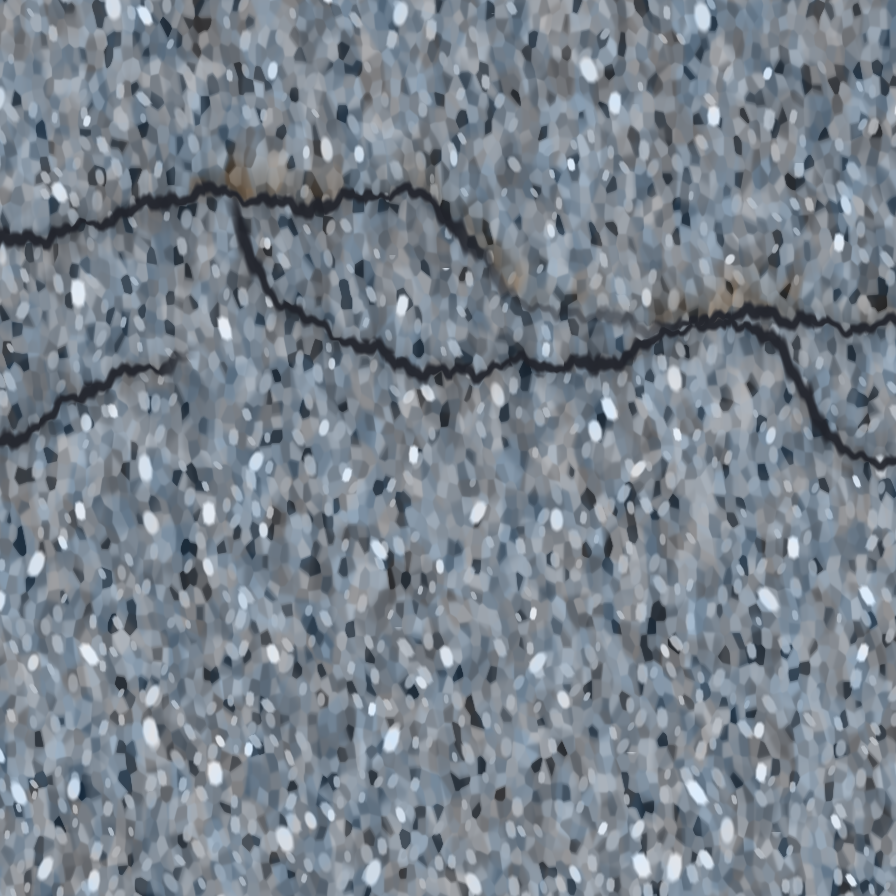
A WebGL 1 fragment shader for this texture:

```glsl
precision highp float;
// Weathered asphalt: soft, upright blue-grey grains with scattered pale chips,
// split by jagged dark cracks with a brown stain along the upper one.
// Grains are blended cellular noise; cracks are curves roughened by sines.
uniform vec2 u_resolution;

const vec2 FINE_CELLS = vec2(98.0, 58.0);    // cells across the canvas
const vec2 COARSE_CELLS = vec2(46.0, 27.0);
const vec2 PALE_CELLS = vec2(50.0, 34.0);
const vec2 BRIGHT_CELLS = vec2(30.0, 20.0);
const vec2 PALE_SIZE = vec2(0.0046, 0.0085); // half sizes of the chips
const vec2 BRIGHT_SIZE = vec2(0.0062, 0.0112);
const float PALE_SHARE = 0.42;               // cells that hold a chip
const float BRIGHT_SHARE = 0.17;
const float BASE_TONE = 0.52;
const float FINE_CONTRAST = 0.25;
const float COARSE_CONTRAST = 0.15;
const float GRAIN_BLEND = 11.0;              // higher is sharper
const vec3 COOL_TINT = vec3(-0.04, 0.0, 0.042);
const vec3 WARM_SHIFT = vec3(0.035, 0.0, -0.03);
const vec3 STAIN_SHIFT = vec3(-0.01, -0.065, -0.13);
const vec3 CRACK_COLOR = vec3(0.13, 0.14, 0.17);
const float CRACK_WIDTH = 0.0048;

vec3 hash3(vec2 cell) {
  vec3 q = fract(cell.xyx * vec3(0.1031, 0.1030, 0.0973));
  q += dot(q, q.yxz + 33.33);
  return fract((q.xxy + q.yzz) * q.zyx);
}

// Blended cellular noise: x is tone, y is warmth, both around zero.
vec2 grains(vec2 p, vec2 cells, float seed) {
  vec2 g = p * cells;
  vec2 id = floor(g);
  vec2 sum = vec2(0.0);
  float total = 0.0;
  for (int j = -1; j <= 1; j++) {
    for (int i = -1; i <= 1; i++) {
      vec2 cell = id + vec2(float(i), float(j));
      vec3 place = hash3(cell + seed);
      vec3 look = hash3(cell + seed + 57.3);
      vec2 d = cell + 0.1 + 0.8 * place.xy - g;
      float weight = exp(-GRAIN_BLEND * dot(d, d));
      sum += weight * (vec2(look.x, look.y) - 0.5);
      total += weight;
    }
  }
  return sum / total;
}

// Tilted angular chips: x is coverage, y is a random shade.
vec2 chips(vec2 p, vec2 cells, vec2 size, float share, float seed) {
  vec2 id = floor(p * cells);
  vec2 best = vec2(0.0);
  for (int j = -1; j <= 1; j++) {
    for (int i = -1; i <= 1; i++) {
      vec2 cell = id + vec2(float(i), float(j));
      vec3 place = hash3(cell + seed);
      vec3 look = hash3(cell + seed + 91.7);
      vec2 d = p - (cell + 0.15 + 0.7 * place.xy) / cells;
      float angle = (look.x - 0.5) * 1.1;
      float c = cos(angle), s = sin(angle);
      d = vec2(c * d.x - s * d.y, s * d.x + c * d.y);
      d.x += 0.25 * (look.z - 0.5) * d.y;
      vec2 q = abs(d) / (size * mix(0.6, 1.4, look.y));
      float radius = mix(length(q), max(q.x, q.y) + 0.25 * min(q.x, q.y), look.z);
      float cover = (1.0 - smoothstep(0.7, 1.25, radius)) * step(place.z, share);
      if (cover > best.x) best = vec2(cover, look.z);
    }
  }
  return best;
}

// Heights of the upper, lower and left cracks at x.
vec3 crackHeights(float x) {
  float upper = 0.725 + 0.052 * smoothstep(0.03, 0.17, x)
              - 0.135 * smoothstep(0.46, 0.63, x);
  float lower = 0.585 + 0.18 * exp((0.26 - x) / 0.07)
              + 0.05 * smoothstep(0.6, 0.8, x) - 0.155 * smoothstep(0.84, 0.97, x);
  float left = 0.512 + 0.47 * x;
  vec3 phase = vec3(0.4, 2.1, 4.3);
  vec3 rough = 0.008 * sin(31.0 * x + phase) + 0.0045 * sin(83.0 * x + 2.0 * phase)
             + 0.0026 * sin(197.0 * x + 3.0 * phase) + 0.0014 * sin(431.0 * x + phase);
  return vec3(upper, lower, left) + rough;
}

void main() {
  vec2 uv = gl_FragCoord.xy / u_resolution;
  vec2 p = uv + 0.0025 * sin(uv.yx * vec2(43.0, 37.0) + 2.0 * sin(uv * 19.0));
  p.x += 0.06 * p.y;

  // Stone body and chips, denser toward the bottom
  vec2 fine = grains(p, FINE_CELLS, 3.0);
  vec2 coarse = grains(p, COARSE_CELLS, 171.0);
  float density = mix(1.3, 0.7, uv.y);
  vec2 pale = chips(p, PALE_CELLS, PALE_SIZE, PALE_SHARE * density, 29.0);
  vec2 bright = chips(p, BRIGHT_CELLS, BRIGHT_SIZE, BRIGHT_SHARE * density, 211.0);
  float tone = BASE_TONE + FINE_CONTRAST * fine.x + COARSE_CONTRAST * coarse.x;
  tone -= 0.16 * smoothstep(0.32, 0.46, -fine.x);
  tone = mix(tone, 0.63 + 0.13 * pale.y, 0.9 * pale.x);
  tone = mix(tone, 0.83 + 0.1 * bright.y, bright.x);
  vec3 color = tone + COOL_TINT + WARM_SHIFT * (fine.y + 1.5 * coarse.y);

  // Brown stain above the upper crack
  vec3 heights = crackHeights(uv.x);
  float above = uv.y - heights.x;
  float stain = smoothstep(-0.01, 0.012, above) * (1.0 - smoothstep(0.01, 0.075, above));
  stain *= smoothstep(0.13, 0.24, uv.x) * (0.65 + 0.35 * sin(23.0 * uv.x + 1.5));
  color += STAIN_SHIFT * stain * (0.8 + coarse.y);

  // Cracks, with uneven width and a soft shadow
  vec3 slope = (crackHeights(uv.x + 0.002) - crackHeights(uv.x - 0.002)) / 0.004;
  vec3 dist = abs(uv.y - heights + 0.006 * fine.x) / sqrt(1.0 + slope * slope);
  vec3 shown = vec3(1.0 - 0.6 * smoothstep(0.5, 0.57, uv.x) * (1.0 - smoothstep(0.7, 0.78, uv.x)),
                    smoothstep(0.25, 0.27, uv.x), 1.0 - smoothstep(0.17, 0.23, uv.x));
  vec3 width = CRACK_WIDTH * (1.0 + 0.45 * sin(uv.x * vec3(37.0, 29.0, 61.0) + 1.0)
             + 0.3 * sin(uv.x * vec3(113.0, 97.0, 139.0)));
  vec3 line = shown * (1.0 - smoothstep(0.5 * width, width + 0.0035, dist));
  vec3 shadow = shown * exp(-dist / 0.013);
  color *= 1.0 - 0.3 * max(shadow.x, max(shadow.y, shadow.z));
  color = mix(color, CRACK_COLOR, 0.92 * max(line.x, max(line.y, line.z)));

  gl_FragColor = vec4(clamp(color, 0.0, 1.0), 1.0);
}
```
